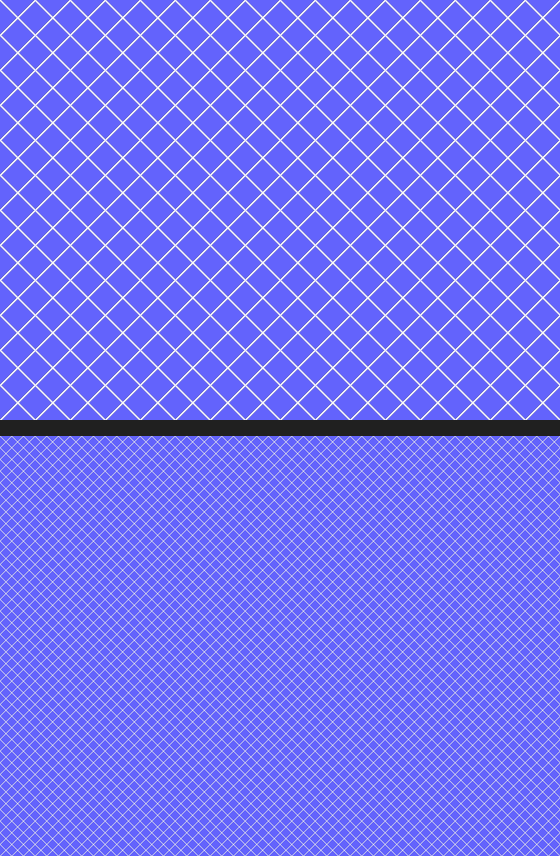
Top: one tile. Bottom: repeated 3 by 3.
A WebGL 2 fragment shader for this pattern:

```glsl
#version 300 es
precision highp float;
// Diagonal lattice of thin white lines on a flat blue ground, 16 by 12 repeats.
// Two families of 45 degree lines come from periodic distances along the
// diagonals; each line has a narrow, slightly darker blue rim.

uniform vec2 u_resolution;
out vec4 fragColor;

const vec2 REPEATS = vec2(16.0, 12.0);

// Lengths below are in units of one repeat
const vec2 LATTICE_SHIFT = vec2(0.0106, -0.0106);
const float LINE_HALF_WIDTH = 0.0213;
const float RIM_HALF_WIDTH = 0.039;

// Edge softness in units of one pixel
const float LINE_SOFTNESS = 0.47;
const float RIM_SOFTNESS = 0.2;

const vec3 GROUND_BLUE = vec3(0.39, 0.39, 0.99);
const vec3 RIM_BLUE = vec3(0.39, 0.39, 0.82);
const vec3 LINE_WHITE = vec3(0.98, 0.98, 0.99);

// Distance to the nearest whole number
float periodicDistance(float x) {
    return abs(fract(x + 0.5) - 0.5);
}

// Distance to the nearest line of either diagonal family
float latticeDistance(vec2 p) {
    float rising = periodicDistance(p.x - p.y);
    float falling = periodicDistance(p.x + p.y);
    return min(rising, falling) * inversesqrt(2.0);
}

// Smooth coverage of a stroke around distance zero
float stroke(float dist, float halfWidth, float softness) {
    return 1.0 - smoothstep(halfWidth - softness, halfWidth + softness, dist);
}

void main() {
    vec2 p = gl_FragCoord.xy / u_resolution * REPEATS - LATTICE_SHIFT;
    float pixel = REPEATS.y / u_resolution.y;
    float dist = latticeDistance(p);

    // Rim first, white line on top
    float rim = stroke(dist, RIM_HALF_WIDTH, RIM_SOFTNESS * pixel);
    float line = stroke(dist, LINE_HALF_WIDTH, LINE_SOFTNESS * pixel);
    vec3 color = mix(GROUND_BLUE, RIM_BLUE, rim);
    color = mix(color, LINE_WHITE, line);

    fragColor = vec4(color, 1.0);
}
```
